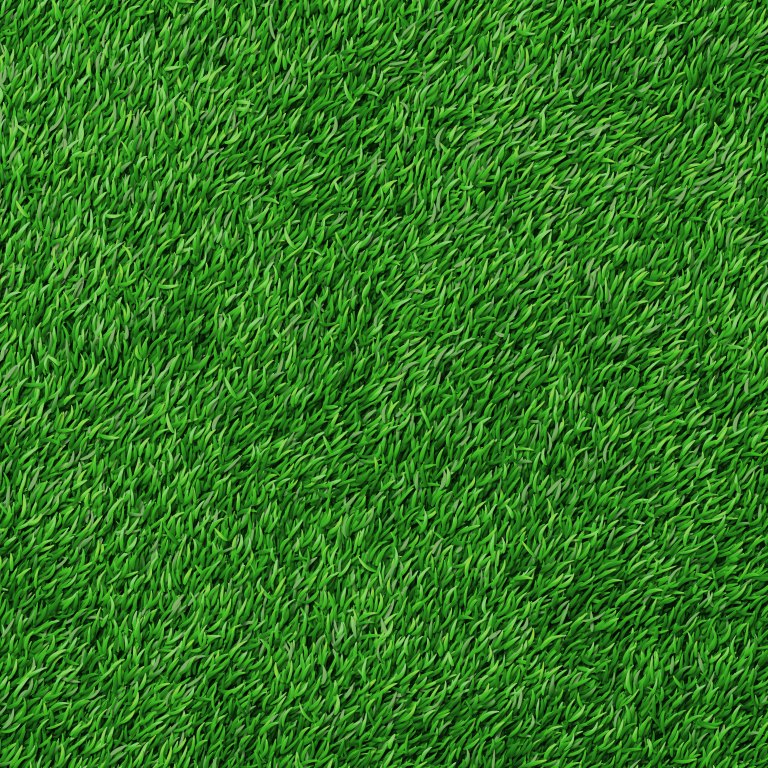
This texture is drawn by a WebGL 1 fragment shader. Its source:

```glsl
precision highp float;
// Dense green lawn: layered, tapered grass blades leaning to the upper right.
uniform vec2 u_resolution;

float hash(vec2 p) {
  return fract(sin(dot(p, vec2(127.1, 311.7))) * 43758.5453);
}

float noise(vec2 p) {
  vec2 i = floor(p), f = fract(p);
  f = f * f * (3.0 - 2.0 * f);
  return mix(mix(hash(i), hash(i + vec2(1.0, 0.0)), f.x),
             mix(hash(i + vec2(0.0, 1.0)), hash(i + vec2(1.0, 1.0)), f.x), f.y);
}

// Shadow green through leaf green to sunlit tip
vec3 grassRamp(float tone, float warmth) {
  vec3 tip = mix(vec3(0.54, 0.82, 0.48), vec3(0.54, 0.84, 0.24), warmth);
  vec3 c = mix(vec3(0.03, 0.13, 0.02), vec3(0.09, 0.33, 0.07), smoothstep(0.02, 0.25, tone));
  c = mix(c, vec3(0.15, 0.52, 0.10), smoothstep(0.22, 0.50, tone));
  c = mix(c, vec3(0.26, 0.72, 0.14), smoothstep(0.50, 0.76, tone));
  return mix(c, tip, smoothstep(0.78, 0.98, tone));
}

// x: distance along the blade from -1 to 1, y: signed distance from its spine
vec2 bladeSpace(vec2 d, vec2 dir, float halfLength, float bend) {
  float s = dot(d, dir) / halfLength;
  float side = dot(d, vec2(-dir.y, dir.x));
  return vec2(s, side - bend * halfLength * (s * s - 0.4));
}

float bladeMask(vec2 b, float halfWidth, float soft) {
  float taper = halfWidth * sqrt(max(0.0, 1.0 - b.x * b.x)) * (1.0 - 0.3 * b.x);
  return smoothstep(soft, -soft, abs(b.y) - taper) * smoothstep(1.0, 0.88, abs(b.x));
}

void main() {
  vec2 p = gl_FragCoord.xy / u_resolution.y;
  float pixel = 1.0 / u_resolution.y;
  float light = 0.10 * (p.y - 0.5) - 0.05 * (p.x - 0.5)
              + 0.14 * (noise(p * 9.0) - 0.5) + 0.14 * (noise(p * 26.0 + 7.0) - 0.5);

  // Dark thatch below the blades
  vec3 color = grassRamp(0.22 * noise(p * 190.0), 0.5);

  // Blades from the deepest layer to the top one
  for (int layer = 0; layer < 11; layer++) {
    float depth = float(layer) / 10.0;
    vec2 shift = vec2(0.37, 0.71) * float(layer);
    vec2 cell = floor(p * 52.0 + shift);
    for (int row = 1; row >= -1; row--) {
      for (int col = -1; col <= 1; col++) {
        vec2 id = cell + vec2(float(col), float(row));
        vec2 seed = id + 17.3 * float(layer);
        vec2 jitter = vec2(hash(seed), hash(seed + 31.7));
        vec2 center = (id + jitter - shift) / 52.0;
        vec2 d = p - center;
        float halfLength = mix(0.010, 0.0175, hash(seed + 5.1));
        if (dot(d, d) > 0.0005) continue;

        // Lean follows the sward, with a few stray blades
        float stray = step(0.88, hash(seed + 63.9));
        float angle = 1.17 - 0.28 * center.x
                    + 0.7 * (noise(center * 13.0 + 3.0) - 0.5)
                    + mix(0.95, 2.6, stray) * (hash(seed + 11.3) - 0.5);
        vec2 dir = vec2(cos(angle), sin(angle));
        float bend = 0.7 * (hash(seed + 23.5) - 0.5);
        float halfWidth = mix(0.0016, 0.0027, hash(seed + 41.9));

        // Soft shadow to the lower right of the blade
        vec2 shade = bladeSpace(d - vec2(0.0016, -0.0022), dir, halfLength, bend);
        color *= 1.0 - 0.42 * bladeMask(shade, halfWidth, 0.0018);

        // Blade darkens to its root and on its far side
        vec2 b = bladeSpace(d, dir, halfLength, bend);
        float rnd = hash(seed + 77.7);
        float tone = 0.16 + 0.60 * depth + light + 0.24 * b.x
                   + 0.46 * (rnd - 0.5) + 0.10 * clamp(b.y / halfWidth, -1.0, 1.0);
        vec3 leaf = grassRamp(tone, hash(seed + 52.3));
        float pale = step(0.89, hash(seed + 91.1)) * smoothstep(0.35, 0.75, tone);
        leaf = mix(leaf, vec3(0.52, 0.68, 0.44), 0.85 * pale);
        color = mix(color, leaf, bladeMask(b, halfWidth, 0.0003 + 0.5 * pixel));
      }
    }
  }
  gl_FragColor = vec4(color, 1.0);
}
```
